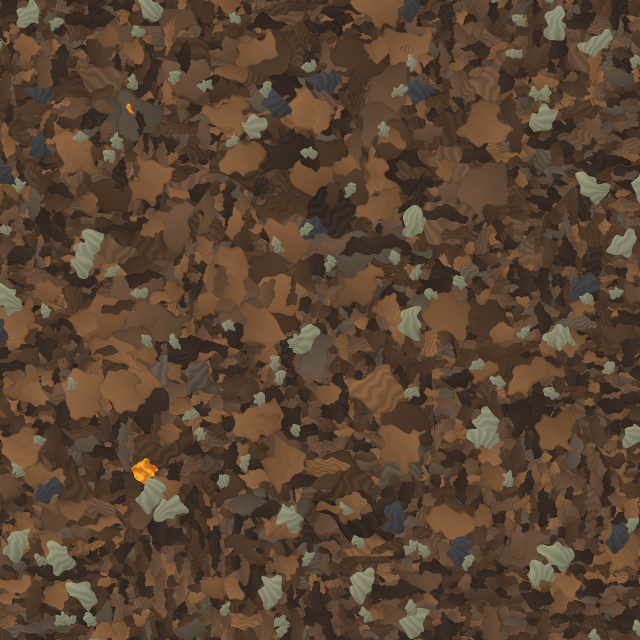
A WebGL 1 fragment shader for this texture:

```glsl
precision highp float;
// Draws a collage of torn earth-brown patches with pale sage flakes, dark stones and embers.
uniform vec2 u_resolution;

const vec3 UMBER = vec3(0.21, 0.165, 0.135);
const vec3 BROWN = vec3(0.30, 0.22, 0.16);
const vec3 TAUPE = vec3(0.35, 0.30, 0.25);
const vec3 CLAY = vec3(0.39, 0.29, 0.215);
const vec3 TAN = vec3(0.49, 0.345, 0.225);
const vec3 SAGE = vec3(0.53, 0.53, 0.43);
const vec3 SLATE = vec3(0.25, 0.25, 0.26);

struct Cell {
  vec2 offset;  // from the cell centre, in grid units
  vec2 centre;  // in canvas units
  vec3 rnd;
  float gap;    // closeness to the border, 0 on it
};

vec3 hash3(vec2 p, float seed) {
  vec3 q = fract(p.xyx * vec3(0.1031, 0.1030, 0.0973) + seed * 0.137);
  q += dot(q, q.yxz + 33.33);
  return fract((q.xxy + q.yzz) * q.zyx);
}

// Layered sines that make straight borders ragged.
vec2 ragged(vec2 p, float freq, float amount) {
  vec2 q = p * freq;
  vec2 bend = sin(q.yx * 5.3 + 2.0 * sin(q * 3.1)) + 0.5 * sin(q.yx * 13.7 + q * 6.1);
  return p + bend * amount / freq;
}

Cell nearestCell(vec2 p, vec2 freq, float seed) {
  vec2 g = p * freq;
  vec2 base = floor(g);
  Cell best;
  float first = 9.0;
  float second = 9.0;
  for (int j = -1; j <= 1; j++) {
    for (int i = -1; i <= 1; i++) {
      vec2 id = base + vec2(float(i), float(j));
      vec2 site = id + 0.05 + 0.9 * hash3(id, seed).xy;
      float d = length(g - site);
      if (d < first) {
        second = first;
        first = d;
        best.offset = g - site;
        best.centre = site / freq;
        best.rnd = hash3(id + 17.0, seed + 3.7);
      } else {
        second = min(second, d);
      }
    }
  }
  best.gap = second - first;
  return best;
}

// Large patches gather left of the middle; the rim is finely broken.
float openness(vec2 p) {
  vec2 low = smoothstep(vec2(-0.03, 0.08), vec2(0.10, 0.26), p);
  vec2 high = 1.0 - smoothstep(vec2(0.62, 0.90), vec2(0.95, 1.0), p);
  return low.x * low.y * high.x * high.y;
}

// Higher depth favours the darker earths.
vec3 earth(float pick, float depth) {
  float h = pow(pick, depth);
  if (h < 0.16) return UMBER;
  if (h < 0.50) return BROWN;
  if (h < 0.58) return TAUPE;
  if (h < 0.86) return CLAY;
  return TAN;
}

// Flat colour with a soft slope, and fine bands on some patches.
vec3 paint(vec3 colour, Cell c, float bands) {
  float turn = 6.2832 * c.rnd.z;
  float along = dot(c.offset, vec2(cos(turn), sin(turn)));
  float across = dot(c.offset, vec2(-sin(turn), cos(turn)));
  float banded = step(0.68, fract(c.rnd.z * 7.3)) * bands;
  float lines = sin(along * 24.0 + 2.0 * sin(across * 5.0)) * banded;
  float rim = 1.0 - 0.14 * (1.0 - smoothstep(0.0, 0.12, c.gap));
  return colour * rim * (0.93 + 0.14 * fract(c.rnd.y * 9.1) + 0.16 * along + lines);
}

vec3 addPatches(vec3 under, vec2 p, vec2 freq, float seed, float share, float depth) {
  Cell c = nearestCell(ragged(p, freq.x, 0.07), freq, seed);
  return c.rnd.x < share ? paint(earth(c.rnd.y, depth), c, 0.10) : under;
}

vec3 addTan(vec3 under, vec2 p, float freq, float seed, float share) {
  Cell c = nearestCell(ragged(p, freq, 0.09), vec2(freq), seed);
  float keep = share * (0.35 + 0.65 * openness(c.centre));
  return c.rnd.x < keep ? paint(TAN, c, 0.02) : under;
}

// Jagged lobes shaded by rays that fan out from one corner.
vec3 addFlakes(vec3 under, vec2 p, float freq, float seed, float share, vec3 colour) {
  Cell c = nearestCell(ragged(p, freq, 0.05), vec2(freq), seed);
  float turn = 6.2832 * c.rnd.y;
  float angle = atan(c.offset.y, c.offset.x);
  float radius = 0.38 + 0.10 * sin(angle * 2.0 + turn) + 0.06 * sin(angle * 5.0 + turn * 3.0);
  vec2 fromTip = c.offset + 0.6 * vec2(cos(turn), sin(turn));
  float rays = sin(atan(fromTip.y, fromTip.x) * 19.0 + turn);
  float shade = 0.98 + 0.07 * rays + 0.3 * dot(c.offset, vec2(-0.5, 0.8));
  return c.rnd.x < share && length(c.offset) < radius ? colour * shade : under;
}

vec3 addEmber(vec3 under, vec2 p, vec2 centre, float radius) {
  vec2 d = (ragged(p, 40.0, 0.12) - centre) / radius;
  float heat = 0.6 + 0.4 * sin(d.x * 4.0 + 3.0 * sin(d.y * 3.0));
  return length(d) < 1.0 ? mix(vec3(0.72, 0.32, 0.05), vec3(0.96, 0.68, 0.20), heat) : under;
}

vec3 collage(vec2 p) {
  float open = openness(p);
  // Crumbs, drawn out sideways or upright by district.
  Cell district = nearestCell(p, vec2(7.0), 1.0);
  vec2 grain = district.rnd.x < 0.5 ? vec2(34.0, 85.0) : vec2(85.0, 38.0);
  vec3 colour = addPatches(vec3(0.0), p, grain, 2.0, 2.0, 1.3);
  colour = addPatches(colour, p, vec2(58.0), 3.0, 0.36, 1.2);
  // Broader patches.
  colour = addPatches(colour, p, grain.yx * 0.45 + 8.0, 4.0, 0.16 + 0.22 * open, 1.1);
  colour = addPatches(colour, p, vec2(15.0, 19.0), 5.0, 0.44 * open, 0.85);
  colour = addPatches(colour, p, grain * 0.6, 6.0, 0.20, 1.35);
  colour = addTan(colour, p, 19.0, 7.0, 0.13);
  colour = addTan(colour, p, 32.0, 8.0, 0.06);
  // Accents.
  colour = addFlakes(colour, p, 19.0, 9.0, 0.035, SLATE);
  colour = addFlakes(colour, p, 18.0, 10.0, 0.085, SAGE);
  colour = addFlakes(colour, p, 38.0, 11.0, 0.05, SAGE * 0.95);
  colour = addEmber(colour, p, vec2(0.225, 0.265), 0.018);
  colour = addEmber(colour, p, vec2(0.203, 0.83), 0.006);
  return colour;
}

void main() {
  // Four samples per pixel smooth the borders.
  vec3 sum = vec3(0.0);
  for (int i = 0; i < 4; i++) {
    float k = float(i);
    vec2 shift = vec2(mod(k, 2.0), floor(k * 0.5)) * 0.5 - 0.25;
    sum += collage((gl_FragCoord.xy + shift) / u_resolution.y);
  }
  gl_FragColor = vec4(sum * 0.25, 1.0);
}
```
